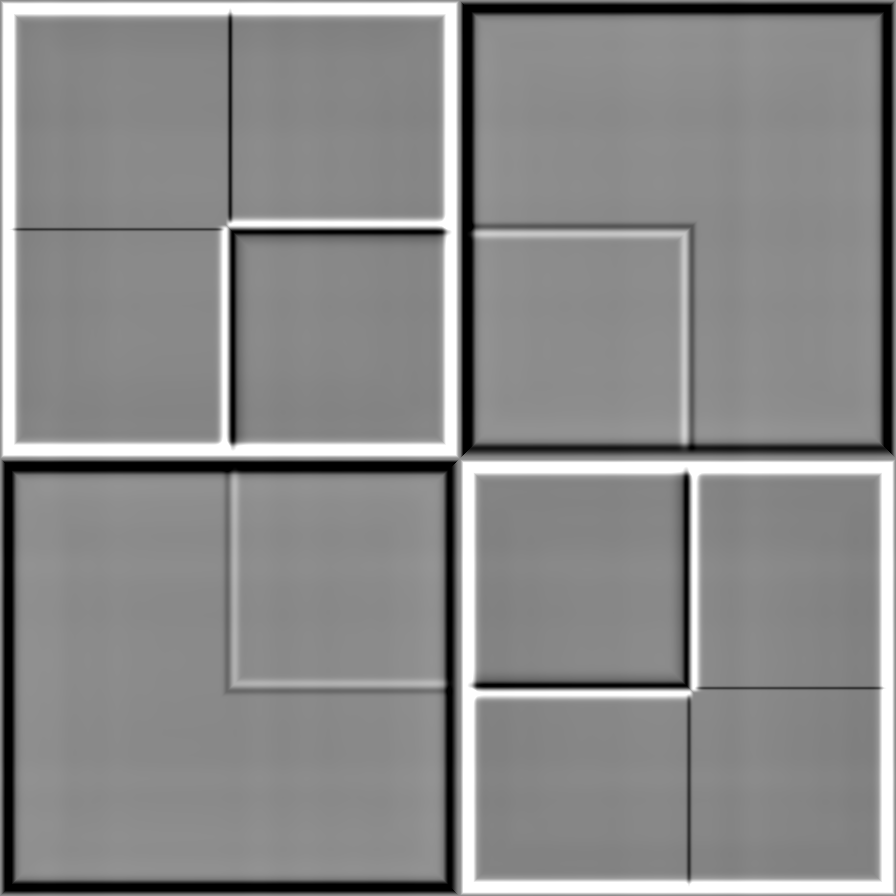
Write a WebGL 2 fragment shader that draws this texture map.

```glsl
#version 300 es
precision highp float;
// Two by two checker of raised and sunken grey panels with bevelled frames and inner steps.
uniform vec2 u_resolution;
out vec4 fragColor;

// Soft ridge of unit height around a centre
float ridge(float x, float centre, float width) {
    float t = (x - centre) / width;
    return exp(-t * t);
}

// Frame strength by distance from the panel edge: zero on the seam, flat band, soft inner side
float frameBand(float edge, float rise, float inner) {
    return smoothstep(0.0, rise, edge) * (1.0 - smoothstep(inner - 0.004, inner + 0.004, edge));
}

float hash(float n) {
    n = fract(n * 0.1031);
    n *= n + 33.33;
    return fract(n * (n + n));
}

float noise(float x) {
    float cell = floor(x);
    return mix(hash(cell), hash(cell + 1.0), smoothstep(0.0, 1.0, x - cell));
}

void main() {
    vec2 uv = gl_FragCoord.xy / u_resolution;

    // Panels meet at one junction; local coordinates are mirrored around it
    vec2 p = uv - vec2(0.513, 0.488);
    vec2 size = vec2(p.x < 0.0 ? 0.513 : 0.487, p.y < 0.0 ? 0.488 : 0.512);
    vec2 a = abs(p);
    vec2 side = min(a, size - a);
    float edge = min(side.x, side.y);
    bool raised = p.x * p.y < 0.0;

    // Flat grey with faint streaks and ripples that fade from the frame
    float grey = 0.54;
    grey += 0.016 * (noise(uv.x * 38.0 + 7.0) + noise(uv.y * 38.0 + 91.0) - 1.0);
    grey += 0.006 * cos(edge * 190.0) * exp(-edge * 14.0);
    float rebound = smoothstep(0.014, 0.03, edge) * exp(-edge * 16.0);
    grey += (raised ? -0.05 : 0.04) * rebound;

    // Inner step around the quarter nearest the junction
    float split = 0.256;
    float q = max(a.x, a.y) - split;
    float inside = smoothstep(0.004, 0.02, edge);
    float relief;
    if (raised) {
        relief = 0.52 * ridge(q, 0.006, 0.0055) - 0.52 * ridge(q, -0.0025, 0.004);
        relief -= 0.10 * ridge(q, -0.008, 0.008);
        // The step fades out past the corner, where thin grooves go on
        relief *= 1.0 - smoothstep(0.0, 0.006, min(a.x, a.y) - split);
        float beyondY = smoothstep(0.004, 0.012, a.y - split);
        float beyondX = smoothstep(0.004, 0.012, a.x - split);
        relief -= (p.x < 0.0 ? 0.46 : 0.34) * ridge(a.x, split, 0.0024) * beyondY;
        relief -= 0.32 * ridge(a.y, split, 0.0016) * beyondX;
    } else {
        float strength = p.x > 0.0 ? 1.0 : 0.65;
        relief = strength * (0.24 * ridge(q, -0.005, 0.005) - 0.22 * ridge(q, 0.003, 0.004));
    }
    grey += relief * inside;

    // Bevelled frame: white on raised panels, black on sunken ones
    if (raised) {
        grey += 0.56 * frameBand(edge, 0.006, 0.0165);
        grey += 0.08 * ridge(edge, 0.018, 0.005);
    } else {
        bool innerSide = edge == a.x || edge == a.y;
        bool softBottom = p.x > 0.0 && edge == a.y;
        bool softRight = p.x < 0.0 && edge == a.x;
        float rise = softBottom ? 0.012 : softRight ? 0.011 : innerSide ? 0.005 : 0.007;
        grey -= (softBottom ? 0.46 : 0.57) * frameBand(edge, rise, 0.0155);
        grey -= 0.06 * ridge(edge, 0.018, 0.004);
    }

    fragColor = vec4(vec3(clamp(grey, 0.0, 1.0)), 1.0);
}
```
